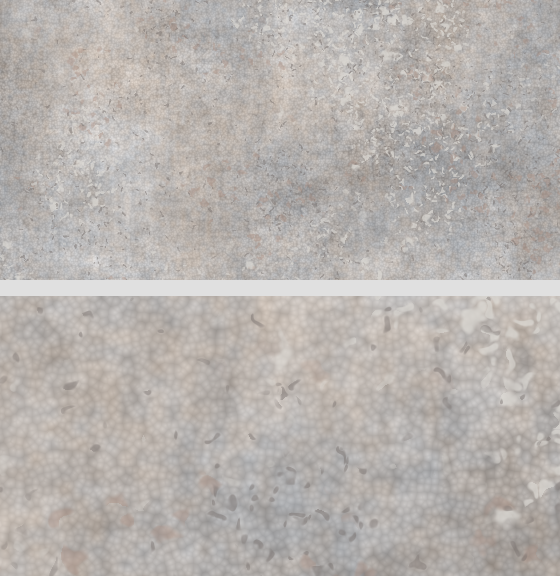
Top: the whole. Bottom: its middle third, enlarged.
This texture is drawn by a Shadertoy shader. Its source:

```glsl
const vec3 CONCRETE = vec3(0.712, 0.695, 0.683);
const vec3 CHALK = vec3(0.86, 0.85, 0.83);
const vec3 PIT = vec3(0.47, 0.44, 0.43);
const vec3 RUST = vec3(0.66, 0.55, 0.50);
const vec3 WARM_SHIFT = vec3(0.07, 0.0, -0.07);

const float CLOUD_SCALE = 2.6;     // cells per canvas height
const float MOTTLE_SCALE = 15.0;
const float GRAIN_SCALE = 118.0;
const float FLAKE_SCALE = 48.0;
const float PIT_SCALE = 62.0;
const float CLOUD_CONTRAST = 0.25;
const float MOTTLE_CONTRAST = 0.13;
const float STREAK_CONTRAST = 0.045;
const float GRAIN_CONTRAST = 0.10;

vec2 hash2(vec2 p) {
    vec3 q = fract(p.xyx * vec3(0.1031, 0.1030, 0.0973));
    q += dot(q, q.yzx + 33.33);
    return fract((q.xx + q.yz) * q.zy);
}

float valueNoise(vec2 p) {
    vec2 i = floor(p), f = fract(p);
    f = f * f * (3.0 - 2.0 * f);
    float low = mix(hash2(i).x, hash2(i + vec2(1, 0)).x, f.x);
    float high = mix(hash2(i + vec2(0, 1)).x, hash2(i + vec2(1, 1)).x, f.x);
    return mix(low, high, f.y);
}

float fbm(vec2 p) {
    float sum = 0.0, amp = 0.533;
    for (int i = 0; i < 4; i++) {
        sum += amp * valueNoise(p);
        p = mat2(1.6, 1.2, -1.2, 1.6) * p + 17.3;
        amp *= 0.5;
    }
    return sum;
}

// Distance to the nearest scattered point, and a random value for that point
vec2 cellular(vec2 p) {
    vec2 base = floor(p), nearest = vec2(9.0, 0.0);
    for (int y = -1; y <= 1; y++)
    for (int x = -1; x <= 1; x++) {
        vec2 cell = base + vec2(x, y);
        float d = length(cell + hash2(cell) - p);
        if (d < nearest.x) nearest = vec2(d, hash2(cell + 71.7).y);
    }
    return nearest;
}

// Blobs around the share of points whose random value is below density
float specks(vec2 p, float density, float radius) {
    vec2 c = cellular(p);
    float present = 1.0 - smoothstep(density - 0.04, density + 0.04, c.y);
    return present * (1.0 - smoothstep(radius * 0.45, radius, c.x));
}

void mainImage(out vec4 fragColor, in vec2 fragCoord) {
    vec2 p = fragCoord / iResolution.y + 5.0;

    // Broad stains, mottling and faint trowel streaks
    float cloud = fbm(p * CLOUD_SCALE) - 0.5;
    float mottle = fbm(p * MOTTLE_SCALE + 40.0) - 0.5;
    float streak = valueNoise(p * vec2(14.0, 85.0)) + valueNoise(p * vec2(80.0, 11.0) + 9.0) - 1.0;

    // Sandy grain, rougher in some areas
    float roughness = 0.65 + 0.8 * fbm(p * 4.0 + 90.0);
    float grain = 0.5 - cellular(p * GRAIN_SCALE).x;
    grain += 0.6 * (valueNoise(p * GRAIN_SCALE * 0.8 + 31.0) - 0.5);

    float tone = cloud * CLOUD_CONTRAST + mottle * MOTTLE_CONTRAST
               + streak * STREAK_CONTRAST + grain * roughness * GRAIN_CONTRAST;
    vec3 color = CONCRETE + tone;
    color += WARM_SHIFT * (fbm(p * 3.5 + 60.0) - 0.5);
    color += WARM_SHIFT * 0.4 * (valueNoise(p * 55.0 + 12.0) - 0.5);

    // Ragged outlines for the flakes and pits
    vec2 warp = vec2(valueNoise(p * 70.0), valueNoise(p * 70.0 + 50.0)) - 0.5;
    vec2 ragged = p + warp * 0.022;

    // Chalky flakes gathered in worn patches
    float worn = smoothstep(0.47, 0.72, fbm(p * 3.2 + 23.0));
    float flakes = specks(ragged * FLAKE_SCALE, 0.04 + 0.4 * worn, 0.42);
    float chips = specks(ragged * FLAKE_SCALE * 0.45 + 13.0, 0.16 * worn, 0.4);
    color = mix(color, CHALK, max(flakes * (0.35 + 0.35 * worn), chips * 0.75));

    // Rusty traces and small dark pits
    float rusty = smoothstep(0.5, 0.7, fbm(p * 4.5 + 77.0));
    color = mix(color, RUST, 0.4 * specks(ragged * 36.0 + 5.0, 0.3 * rusty, 0.5));
    float soiled = smoothstep(0.45, 0.7, fbm(p * 5.0 + 110.0));
    color = mix(color, PIT, 0.45 * specks(ragged * PIT_SCALE + 8.0, 0.05 + 0.22 * soiled, 0.38));

    fragColor = vec4(clamp(color, 0.0, 1.0), 1.0);
}
```
